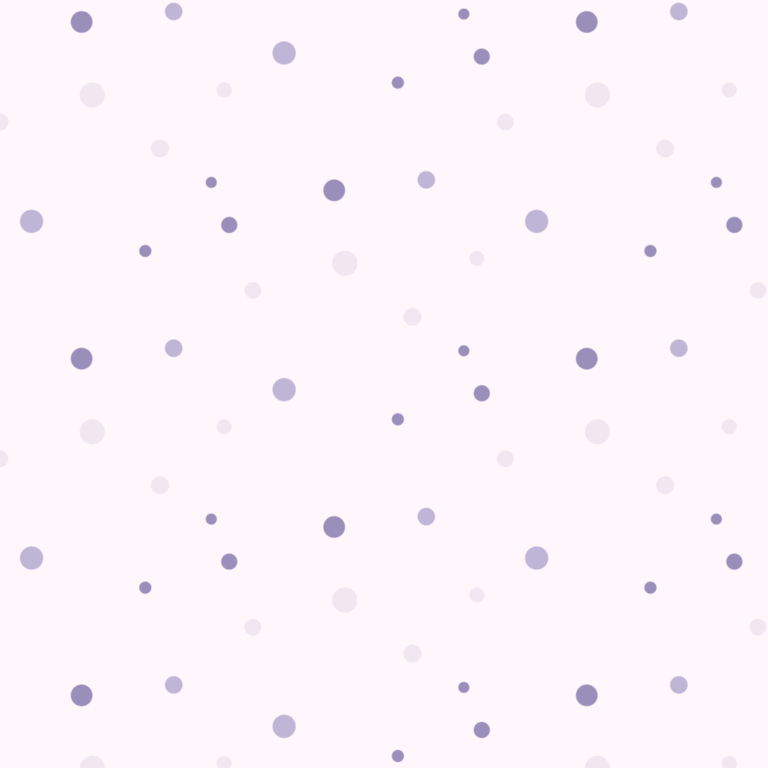
Reproduce this pattern procedurally as a three.js fragment shader.

```glsl
// Scattered lilac polka dots on a pale blush ground, repeated in a half-drop layout.
varying vec2 vUv;

const vec2 PERIOD = vec2(0.6577, 0.4384);
const float EDGE = 0.0014;

const vec3 GROUND = vec3(1.00, 0.97, 0.99);
const vec3 BLUSH = vec3(0.945, 0.905, 0.947);
const vec3 LILAC = vec3(0.75, 0.71, 0.84);
const vec3 VIOLET = vec3(0.60, 0.56, 0.73);

// Offset to the nearest copy on a rectangular grid
vec2 wrapNearest(vec2 offset, vec2 period) {
  return offset - period * floor(offset / period + 0.5);
}

// Distance to the nearest copy, with a second grid shifted by half a period
float halfDropDistance(vec2 offset, vec2 period) {
  float straight = length(wrapNearest(offset, period));
  float shifted = length(wrapNearest(offset - 0.5 * period, period));
  return min(straight, shifted);
}

// Soft-edged coverage of one repeating dot
float dotMask(vec2 p, vec2 center, float radius) {
  float d = halfDropDistance(p - center, PERIOD) - radius;
  return 1.0 - smoothstep(-EDGE, EDGE, d);
}

float blushDots(vec2 p) {
  float mask = dotMask(p, vec2(0.1202, 0.1237), 0.0164);
  mask = max(mask, dotMask(p, vec2(0.2919, 0.1172), 0.0098));
  mask = max(mask, dotMask(p, vec2(0.2083, 0.1934), 0.0117));
  return max(mask, dotMask(p, vec2(0.0003, 0.1590), 0.0109));
}

float lilacDots(vec2 p) {
  float mask = dotMask(p, vec2(0.2262, 0.0150), 0.0114);
  return max(mask, dotMask(p, vec2(0.0411, 0.2882), 0.0151));
}

float violetDots(vec2 p) {
  float mask = dotMask(p, vec2(0.1063, 0.0286), 0.0141);
  mask = max(mask, dotMask(p, vec2(0.2751, 0.2375), 0.0072));
  mask = max(mask, dotMask(p, vec2(0.2985, 0.2929), 0.0105));
  return max(mask, dotMask(p, vec2(0.1892, 0.3268), 0.0079));
}

void main() {
  // Layout is measured down from the top edge
  vec2 p = vec2(vUv.x, 1.0 - vUv.y);

  vec3 color = mix(GROUND, BLUSH, blushDots(p));
  color = mix(color, LILAC, lilacDots(p));
  color = mix(color, VIOLET, violetDots(p));
  gl_FragColor = vec4(color, 1.0);
}
```
